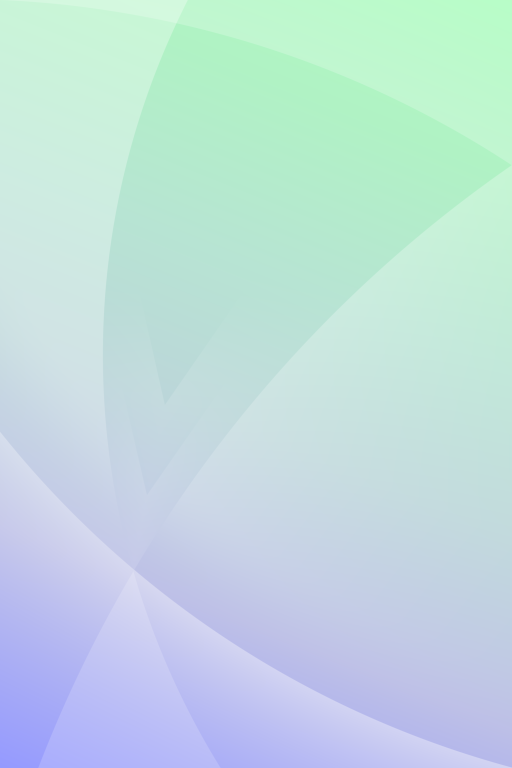
Give the GLSL for this background, as a WebGL 1 fragment shader.

```glsl
precision highp float;
// Soft diagonal gradient from blue to mint, divided by four large circular arcs.
// Each arc bounds translucent white sheets that glow at the edge and fade with
// distance; two faint chevrons lighten the lower part of the central leaf.
uniform vec2 u_resolution;

// Signed distance to a circle, negative inside.
float circle(vec2 p, vec2 center, float radius) {
  return length(p - center) - radius;
}

// Signed distance to an upward-opening V, negative between its arms.
float chevron(vec2 p, vec2 apex, vec2 leftArm, vec2 rightArm) {
  vec2 q = p - apex;
  vec2 l = normalize(leftArm);
  vec2 r = normalize(rightArm);
  return max(dot(q, vec2(-l.y, l.x)), dot(q, vec2(r.y, -r.x)));
}

// Smooth coverage of the positive side of an edge.
float side(float d, float pixel) {
  return smoothstep(-0.7 * pixel, 0.7 * pixel, d);
}

// Light that is strongest at an edge and decays away from it.
float glow(float d, float reach) {
  return exp(-max(d, 0.0) / reach);
}

vec3 blend(vec3 from, vec3 to, float start, float end, float t) {
  return mix(from, to, clamp((t - start) / (end - start), 0.0, 1.0));
}

vec3 lighten(vec3 color, float amount) {
  return mix(color, vec3(1.0), amount);
}

vec3 baseGradient(float t) {
  vec3 blue = vec3(0.575, 0.595, 1.0);
  vec3 lavender = vec3(0.735, 0.745, 0.902);
  vec3 mist = vec3(0.735, 0.839, 0.851);
  vec3 sage = vec3(0.718, 0.894, 0.827);
  vec3 mint = vec3(0.690, 0.949, 0.769);
  vec3 lime = vec3(0.680, 0.992, 0.750);
  vec3 color = blend(blue, lavender, 0.0, 0.25, t);
  color = blend(color, mist, 0.25, 0.45, t);
  color = blend(color, sage, 0.45, 0.62, t);
  color = blend(color, mint, 0.62, 0.82, t);
  return blend(color, lime, 0.82, 1.0, t);
}

// Light outside a chevron, vanishing towards the tips of its arms.
float chevronLight(vec2 p, vec2 apex, float d, float reach, float pixel) {
  float fade = 1.0 - smoothstep(0.0, 0.25, p.y - apex.y);
  return side(d, pixel) * glow(d, reach) * fade;
}

void main() {
  // Canvas units: width 1, height 1.5.
  vec2 p = gl_FragCoord.xy / u_resolution * vec2(1.0, 1.5);
  float pixel = 1.5 / u_resolution.y;
  vec3 color = baseGradient((p.y + 0.4 * p.x) / 1.9);

  // Arcs that outline the sheets.
  float leafArc = circle(p, vec2(1.732, 0.807), 1.531);
  float rightArc = circle(p, vec2(2.445, -0.910), 2.539);
  float lowArc = circle(p, vec2(1.498, 1.850), 1.915);
  float topArc = circle(p, vec2(-0.086, -0.475), 1.977);

  float outsideLeaf = side(leafArc, pixel);
  float insideRight = side(-rightArc, pixel);
  float below = side(lowArc, pixel);
  float above = 1.0 - below;
  float lift = smoothstep(0.0, 0.2, -lowArc);

  // Left and right sheets, dimmer near the low arc.
  color = lighten(color, above * outsideLeaf * mix(0.13, 0.31, lift));
  float rightLight = 0.28 * glow(-rightArc, 0.5) * mix(0.15, 1.0, lift);
  color = lighten(color, above * insideRight * rightLight);

  // Low sheet and the wedge beneath the crossing point.
  color = lighten(color, below * 0.39 * glow(lowArc, 0.15));
  float wedge = below * outsideLeaf * insideRight;
  color = lighten(color, wedge * 0.17);

  // Top sheet.
  color = lighten(color, side(topArc, pixel) * 0.22 * glow(topArc, 0.5));

  // Chevrons inside the central leaf.
  float leaf = above * (1.0 - outsideLeaf) * (1.0 - insideRight);
  vec2 upperApex = vec2(0.322, 0.709);
  vec2 lowerApex = vec2(0.287, 0.533);
  float upperV = chevron(p, upperApex, vec2(-0.055, 0.244), vec2(0.156, 0.225));
  float lowerV = chevron(p, lowerApex, vec2(-0.043, 0.186), vec2(0.143, 0.205));
  color = lighten(color, leaf * 0.13 * chevronLight(p, upperApex, upperV, 0.3, pixel));
  color = lighten(color, leaf * 0.11 * chevronLight(p, lowerApex, lowerV, 0.12, pixel));

  gl_FragColor = vec4(color, 1.0);
}
```
